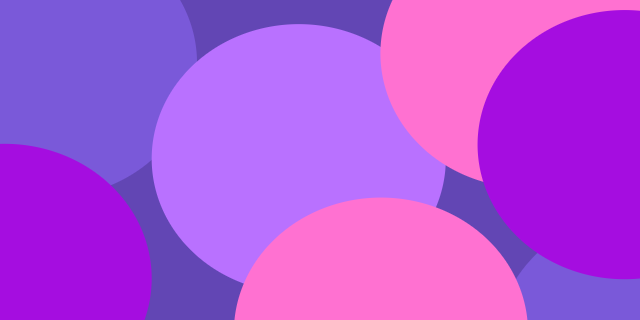
Write a WebGL 1 fragment shader that draws this background.

```glsl
precision highp float;
// Flat overlapping ovals in violet, lavender, pink and purple on a dark violet ground.
// All ovals share one size; they are painted back to front, each edge smoothed
// over about one pixel using the gradient of its implicit equation.

uniform vec2 u_resolution;

#define RADII      vec2(0.2298, 0.4206)
#define EDGE_WIDTH 1.0
#define GROUND     vec3(0.385, 0.275, 0.706)
#define VIOLET     vec3(0.478, 0.349, 0.851)
#define LAVENDER   vec3(0.725, 0.443, 1.000)
#define PINK       vec3(1.000, 0.443, 0.820)
#define PURPLE     vec3(0.647, 0.051, 0.878)

// Coverage of an oval at uv, both in fractions of the canvas
float ovalMask(vec2 uv, vec2 center) {
  vec2 q = (uv - center) / RADII;
  float radius = max(length(q), 1e-4);
  vec2 gradient = q / (radius * RADII * u_resolution);
  float pixels = (radius - 1.0) / max(length(gradient), 1e-6);
  return clamp(0.5 - pixels / EDGE_WIDTH, 0.0, 1.0);
}

void paintOval(inout vec3 color, vec2 uv, vec2 center, vec3 fill) {
  color = mix(color, fill, ovalMask(uv, center));
}

void main() {
  vec2 uv = gl_FragCoord.xy / u_resolution;
  vec3 color = GROUND;

  // Back layer: violet corners
  paintOval(color, uv, vec2(0.078, 0.804), VIOLET);
  paintOval(color, uv, vec2(1.005, -0.083), VIOLET);

  // Middle layer: lavender under the two pinks
  paintOval(color, uv, vec2(0.4668, 0.504), LAVENDER);
  paintOval(color, uv, vec2(0.8242, 0.833), PINK);
  paintOval(color, uv, vec2(0.5952, -0.038), PINK);

  // Front layer: purple sides
  paintOval(color, uv, vec2(0.0072, 0.130), PURPLE);
  paintOval(color, uv, vec2(0.9760, 0.548), PURPLE);

  gl_FragColor = vec4(color, 1.0);
}
```
